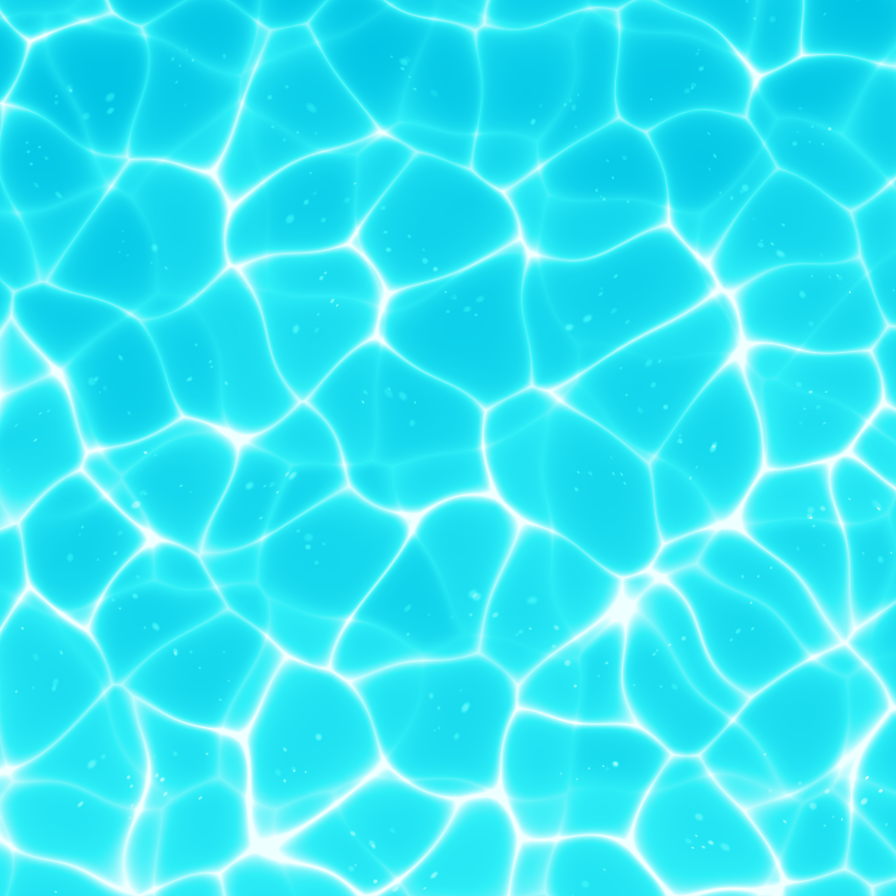
Reproduce this texture procedurally as a WebGL 1 fragment shader.

```glsl
precision highp float;

uniform vec2 u_resolution;

const vec3 DEEP = vec3(0.0, 0.765, 0.895);
const vec3 AQUA = vec3(0.18, 0.935, 0.967);
const vec3 FOAM = vec3(0.93, 1.0, 1.0);

const float MAIN_CELLS = 7.2;     // cells across the canvas
const float FAINT_CELLS = 5.8;
const float JITTER = 0.86;
const float MAIN_WIDTH = 0.055;   // line widths in cell units
const float FAINT_WIDTH = 0.075;
const float HALO_WIDTH = 0.24;
const float NODE_SIZE = 0.13;
const float MAIN_LIGHT = 0.46;
const float FAINT_LIGHT = 0.21;
const float HALO_LIGHT = 0.20;
const float NODE_LIGHT = 0.30;
const float FACET_LIGHT = 0.13;
const float BUBBLE_LIGHT = 0.34;
const float BUBBLE_SPREAD = 0.25;
const float BASE_BOTTOM = 0.36;
const float BASE_TOP = 0.03;

struct Cell {
  vec2 toSeed;
  vec2 id;
  vec3 dist;   // distances to the three nearest seeds
};

vec2 hash2(vec2 p) {
  vec2 k = vec2(dot(p, vec2(127.1, 311.7)), dot(p, vec2(269.5, 183.3)));
  return fract(sin(k) * 43758.55);
}

// Layered sines that bend the cell borders
vec2 ripple(vec2 p, float phase) {
  vec2 wave = 0.015 * sin(p.yx * vec2(17.0, 15.0) + p * 6.0 + phase);
  wave += 0.006 * sin(p.yx * vec2(39.0, 43.0) - p * 13.0 + phase * 2.3);
  return p + wave;
}

// Slow variation in -1..1
float swell(vec2 p) {
  return 0.5 * sin(p.x * 9.0 + 2.0 * sin(p.y * 6.0 + 1.0))
       + 0.5 * sin(p.y * 11.0 - p.x * 4.0 + 2.0 * sin(p.x * 7.0));
}

Cell cellular(vec2 p) {
  Cell c;
  c.toSeed = vec2(0.0);
  c.id = vec2(0.0);
  c.dist = vec3(9.0);
  vec2 home = floor(p);
  for (int j = -2; j <= 2; j++) {
    for (int i = -2; i <= 2; i++) {
      vec2 id = home + vec2(float(i), float(j));
      vec2 r = id + 0.5 + JITTER * (hash2(id) - 0.5) - p;
      float d = length(r);
      if (d < c.dist.x) {
        c.dist = vec3(d, c.dist.xy);
        c.toSeed = r;
        c.id = id;
      } else if (d < c.dist.y) {
        c.dist = vec3(c.dist.x, d, c.dist.y);
      } else {
        c.dist.z = min(c.dist.z, d);
      }
    }
  }
  return c;
}

// Bright border lines that swell and flare where three cells meet
float caustic(Cell c, float width, float light, float strength) {
  float gap = c.dist.y - c.dist.x;
  float node = exp(-(c.dist.z - c.dist.x) / NODE_SIZE);
  float line = exp(-gap / (width * (1.0 + 0.9 * node)));
  float halo = exp(-gap / HALO_WIDTH);
  return strength * (light * line + light / MAIN_LIGHT
       * (HALO_LIGHT * halo + NODE_LIGHT * node));
}

// Per-cell tint that fades out at the borders
float facet(Cell c) {
  float inside = smoothstep(0.0, 0.16, c.dist.y - c.dist.x);
  return (hash2(c.id + 31.0).x - 0.5) * inside;
}

// A loose cluster of small round bubbles about the seed
float bubbles(Cell c) {
  float sum = 0.0;
  for (int i = 0; i < 7; i++) {
    vec2 key = c.id + float(i) * 7.3 + 3.1;
    vec2 centre = (hash2(key) - 0.5) * 2.0 * BUBBLE_SPREAD;
    vec2 rnd = hash2(key + 19.7);
    float radius = mix(0.016, 0.052, rnd.x * rnd.x * rnd.x);
    float d = length(c.toSeed + centre);
    sum += (0.35 + 0.65 * rnd.y) * (1.0 - smoothstep(0.3 * radius, radius, d));
  }
  return sum * smoothstep(0.03, 0.15, c.dist.y - c.dist.x);
}

void main() {
  vec2 uv = gl_FragCoord.xy / u_resolution.y;
  Cell bright = cellular(ripple(uv, 0.7) * MAIN_CELLS + 11.0);
  Cell faint = cellular(ripple(uv, 4.1) * FAINT_CELLS + 47.3);

  // Water depth, then both light nets and the bubbles
  float tone = mix(BASE_BOTTOM, BASE_TOP, uv.y) + 0.05 * swell(uv);
  tone += FACET_LIGHT * (0.6 * facet(bright) + facet(faint));
  tone += caustic(bright, MAIN_WIDTH, MAIN_LIGHT, 0.85 + 0.25 * swell(uv * 1.7 + 3.0));
  tone += caustic(faint, FAINT_WIDTH, FAINT_LIGHT, 0.75 + 0.45 * swell(uv * 1.4 + 8.0));
  tone += BUBBLE_LIGHT * bubbles(bright);

  vec3 colour = mix(DEEP, AQUA, clamp(tone * 2.0, 0.0, 1.0));
  colour = mix(colour, FOAM, clamp(tone * 2.0 - 1.0, 0.0, 1.0));
  gl_FragColor = vec4(colour, 1.0);
}
```
